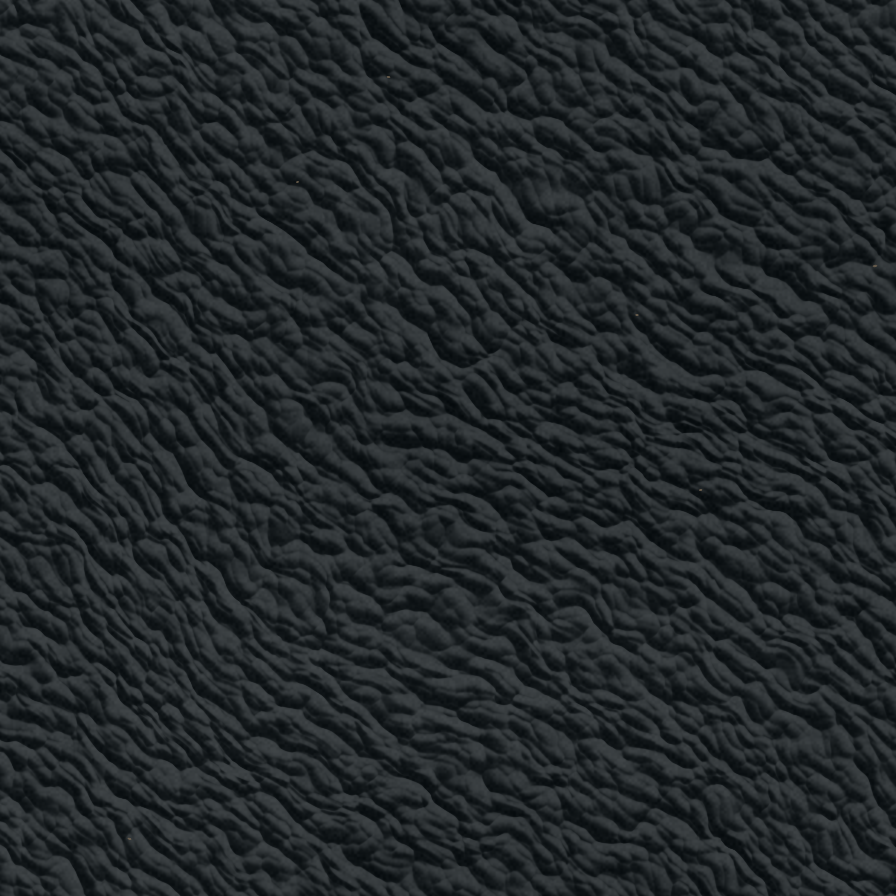
This texture is drawn by a three.js fragment shader. Its source:

```glsl
// Dark blue-black leather: pebbled grain with diagonal creases, lit from above.
#define LEATHER vec3(0.135, 0.155, 0.165)
#define DUST vec3(0.50, 0.43, 0.34)
#define CREASE_DIR vec2(0.77, -0.64)
#define LIGHT_DIR vec2(0.38, 0.925)
#define PEBBLES vec2(30.0, 43.0)
#define CREASE_DEPTH 0.20
#define LIGHT_STEP 0.0018
#define RELIEF_GAIN 11.0
#define CONTRAST 0.098
#define FIBRE 0.035

varying vec2 vUv;

vec2 hash2(vec2 p) {
  vec2 q = vec2(dot(p, vec2(127.1, 311.7)), dot(p, vec2(269.5, 183.3)));
  return fract(sin(q) * 43758.545);
}

float noise(vec2 p) {
  vec2 i = floor(p), f = fract(p);
  f = f * f * f * (f * (f * 6.0 - 15.0) + 10.0);
  float low = mix(hash2(i).x, hash2(i + vec2(1.0, 0.0)).x, f.x);
  float high = mix(hash2(i + vec2(0.0, 1.0)).x, hash2(i + 1.0).x, f.x);
  return mix(low, high, f.y);
}

// Rounded domes around scattered points, meeting in soft valleys
float pebbles(vec2 p) {
  vec2 cell = floor(p), f = fract(p);
  float sum = 0.0;
  for (int y = -1; y <= 1; y++) {
    for (int x = -1; x <= 1; x++) {
      vec2 o = vec2(float(x), float(y));
      vec2 d = o + 0.08 + 0.84 * hash2(cell + o) - f;
      sum += exp(-16.0 * dot(d, d));
    }
  }
  return log(sum) / 16.0;
}

// Long thin valleys along the contour lines of stretched noise
float creases(vec2 p) {
  float n = (noise(p) - 0.5) / 0.11;
  return exp(-n * n);
}

// Coordinates along and across the creases, gently bent
vec2 grainSpace(vec2 p) {
  vec2 across = vec2(-CREASE_DIR.y, CREASE_DIR.x);
  vec2 g = vec2(dot(p, CREASE_DIR), dot(p, across));
  g.y += 0.07 * noise(p * 3.0 + 4.0);
  vec2 wobble = vec2(noise(p * 26.0), noise(p * 26.0 + 57.0)) - 0.5;
  return g + 0.014 * wobble;
}

float leatherHeight(vec2 p) {
  vec2 g = grainSpace(p);
  float h = pebbles(g * PEBBLES);
  h += 0.38 * pebbles(g * PEBBLES * 1.8 + 31.0);
  float fold = smoothstep(0.30, 0.75, noise(g * vec2(3.0, 7.0) + 9.0));
  h -= CREASE_DEPTH * fold * creases(g * vec2(5.0, 21.0));
  h -= 0.5 * CREASE_DEPTH * creases(g * vec2(11.0, 30.0) + 17.0);
  return h;
}

// A few tiny flecks of lint
float dust(vec2 p) {
  float cover = 0.0;
  for (int i = 0; i < 6; i++) {
    vec2 rnd = hash2(vec2(float(i), 7.3));
    vec2 d = p - hash2(vec2(float(i), 2.9));
    d.y += 0.5 * (rnd.x - 0.5) * d.x;
    float size = mix(0.0015, 0.0035, rnd.y);
    cover = max(cover, 1.0 - smoothstep(0.4, 1.0, length(d * vec2(1.0, 1.7)) / size));
  }
  return cover;
}

void main() {
  // Slope towards the light, softly limited
  vec2 toLight = LIGHT_DIR * LIGHT_STEP;
  float slope = leatherHeight(vUv - toLight) - leatherHeight(vUv + toLight);
  float s = slope * RELIEF_GAIN;
  float shade = CONTRAST * s / sqrt(1.0 + s * s);

  // Fine fibre grain and slow changes of tone
  shade += FIBRE * (noise(vUv * 310.0) - 0.5);
  shade += 0.02 * (noise(vUv * 4.0 + 20.0) - 0.5);

  vec3 color = LEATHER + shade;
  color = mix(color, DUST, 0.7 * dust(vUv));
  gl_FragColor = vec4(color, 1.0);
}
```
